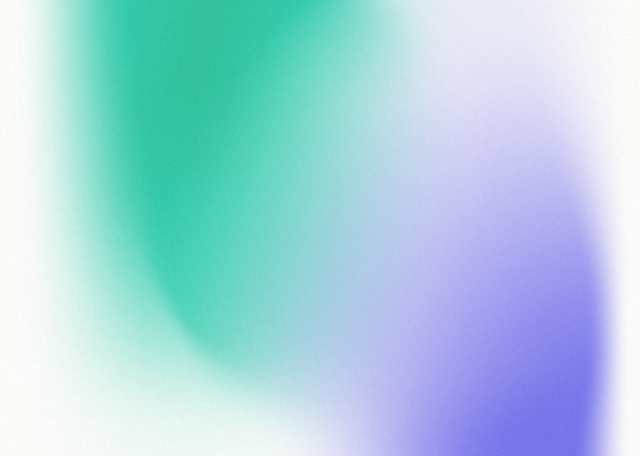
Write a Shadertoy shader that draws this background.

```glsl
// Soft paper backdrop with a teal plume at upper left and a violet glow at lower right.
// Each ink is a coverage field built from smooth ramps whose edges bend down the canvas;
// the inks are then subtracted from the paper colour and finished with faint grain.
#define PAPER vec3(0.982, 0.982, 0.976)
#define TEAL vec3(0.205, 0.800, 0.690)
#define DEEP_TEAL vec3(0.200, 0.760, 0.620)
#define VIOLET vec3(0.470, 0.460, 0.920)
#define GRAIN_AMOUNT 0.022
#define GRAIN_CELLS 300.0

float hash(vec2 p) {
    return fract(sin(dot(p, vec2(127.1, 311.7))) * 43758.5453);
}

float valueNoise(vec2 p) {
    vec2 cell = floor(p), f = fract(p);
    f = f * f * (3.0 - 2.0 * f);
    vec2 e = vec2(1.0, 0.0);
    return mix(mix(hash(cell), hash(cell + e.xy), f.x),
               mix(hash(cell + e.yx), hash(cell + e.xx), f.x), f.y);
}

float bell(float x, float center, float width) {
    float d = (x - center) / width;
    return exp(-d * d);
}

// Teal coverage; x runs rightward and v runs downward, both 0 to 1
float tealCoverage(float x, float v) {
    float leftRamp = smoothstep(0.02 + 0.01 * v, 0.21 + 0.05 * v + 0.15 * v * v, x);

    // Right side: crisp at the top, spreading wide below
    float middle = 0.55 - 0.08 * v - 0.15 * v * v;
    float spread = 0.28 - 0.18 * exp(-4.5 * v);
    float rightRamp = 1.0 - smoothstep(middle - spread, middle + spread, x);

    // Curved crease on the lower left, with a paler halo outside it
    float drop = max(v - 0.45, 0.0);
    float crease = 0.22 + 0.9 * drop * drop;
    float softness = 0.02 + 0.12 * smoothstep(0.7, 1.0, v);
    float inside = smoothstep(crease - softness, crease + softness, x);
    float halo = 1.0 - 0.65 * smoothstep(0.4, 1.0, v);

    float bottomFade = 1.0 - 0.7 * smoothstep(0.72, 1.05, v);
    float tail = 0.18 * bell(x, 0.59, 0.09) * (1.0 - smoothstep(0.0, 0.25, v));
    return min(leftRamp * rightRamp * mix(halo, 1.0, inside) * bottomFade + tail, 1.0);
}

// Violet coverage in the same coordinates
float violetCoverage(float x, float v) {
    float strength = 0.12 + 0.88 * smoothstep(0.0, 0.95, v);
    float spread = 0.15 + 0.18 * smoothstep(0.0, 0.7, v) - 0.13 * smoothstep(0.78, 1.0, v);
    float rise = smoothstep(0.61 - spread, 0.61 + spread, x);
    float edge = 0.80 + 0.115 * smoothstep(0.0, 0.7, v) - 0.02 * smoothstep(0.75, 1.0, v);
    return strength * rise * (1.0 - smoothstep(edge, 0.985, x));
}

void mainImage(out vec4 fragColor, in vec2 fragCoord) {
    vec2 uv = fragCoord / iResolution.xy;
    float x = uv.x, v = 1.0 - uv.y;

    // Deeper core along the plume's axis
    float core = bell(x, 0.33 - 0.16 * v, 0.11) * (1.0 - smoothstep(0.15, 0.6, v));
    vec3 teal = mix(TEAL, DEEP_TEAL, core);

    // Subtractive inks on paper
    vec3 color = PAPER - tealCoverage(x, v) * (PAPER - teal)
                       - violetCoverage(x, v) * (PAPER - VIOLET);

    // Fine paper grain
    vec2 grainPos = fragCoord / iResolution.y * GRAIN_CELLS;
    color += GRAIN_AMOUNT * (valueNoise(grainPos) - 0.5);

    fragColor = vec4(clamp(color, 0.0, 1.0), 1.0);
}
```
